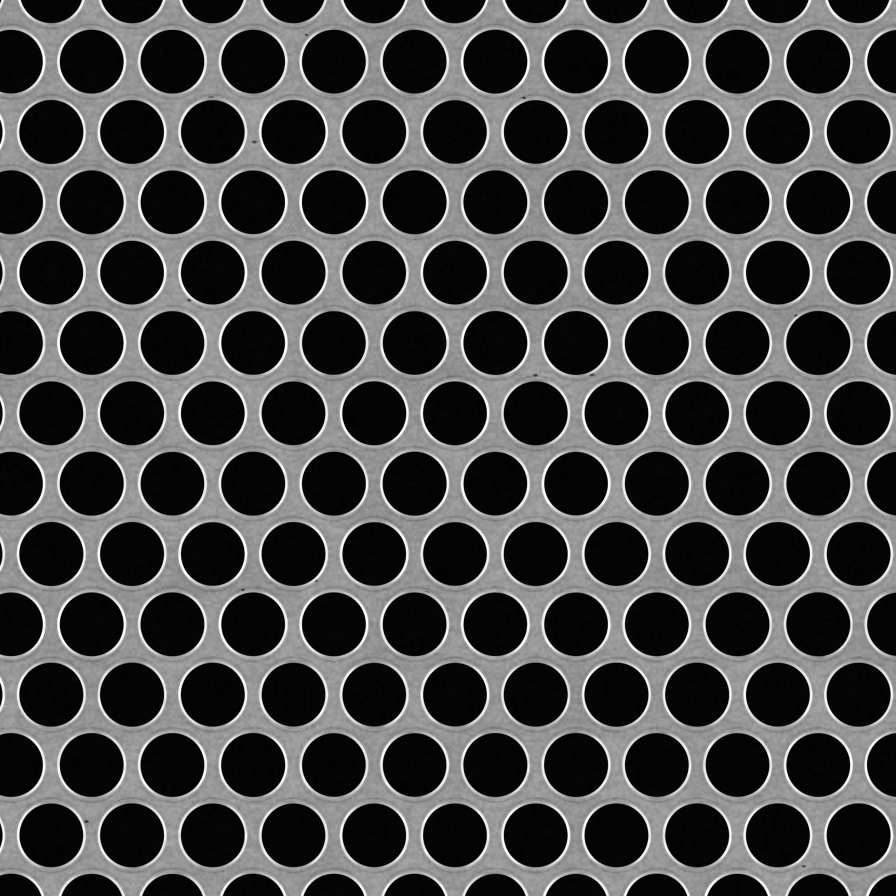
Reproduce this texture procedurally as a Shadertoy shader.

```glsl
float hash(vec2 p) {
    vec3 q = fract(vec3(p.xyx) * 0.1031);
    q += dot(q, q.yzx + 33.33);
    return fract((q.x + q.y) * q.z);
}

float noise(vec2 p) {
    vec2 i = floor(p), f = fract(p);
    f = f * f * (3.0 - 2.0 * f);
    return mix(mix(hash(i), hash(i + vec2(1, 0)), f.x),
               mix(hash(i + vec2(0, 1)), hash(i + vec2(1, 1)), f.x), f.y);
}

// Offset from the nearest hole centre in a staggered lattice
vec2 nearestHole(vec2 p) {
    vec2 period = vec2(0.0901, 0.157);
    vec2 a = mod(p + 0.5 * period, period) - 0.5 * period;
    vec2 b = mod(p, period) - 0.5 * period;
    return dot(a, a) < dot(b, b) ? a : b;
}

// Sparse dark flecks, at most one per grid cell
float flecks(vec2 p) {
    vec2 cell = floor(p * 16.0);
    vec2 centre = 0.2 + 0.6 * vec2(hash(cell + 17.0), hash(cell + 53.0));
    vec2 d = (fract(p * 16.0) - centre) / 16.0;
    float size = mix(0.002, 0.004, hash(cell + 91.0));
    float present = step(0.88, hash(cell + 7.0));
    return present * (1.0 - smoothstep(0.3, 1.0, length(d * vec2(0.8, 1.3)) / size));
}

void mainImage(out vec4 fragColor, in vec2 fragCoord) {
    vec2 uv = fragCoord / iResolution.xy;
    float soft = max(0.0009, 0.7 / iResolution.y);

    vec2 offset = nearestHole(uv - vec2(0.0573, 0.0677));
    vec2 hole = floor((uv - offset) * 200.0 + 0.5);
    float r = length(offset);
    float side = abs(offset.x) / max(r, 0.001);

    // Brushed grey sheet with grain and cloudy tone
    float metal = 0.59 + 0.05 * (noise(uv * 14.0) - 0.5);
    metal += 0.07 * (noise(uv * 330.0) - 0.5) + 0.05 * (noise(uv * vec2(90.0, 260.0)) - 0.5);
    metal -= 0.32 * flecks(uv);

    // Faint pressed groove around each hole, stronger above and below
    float groove = exp(-pow((r - 0.0415) / 0.0013, 2.0));
    metal -= groove * mix(0.09, 0.02, side);

    // Bevelled rim, catching light on the left and right
    float rim = smoothstep(0.0345, 0.0358, r) * (1.0 - smoothstep(0.0375, 0.0395, r));
    float shine = mix(0.62, 0.96, smoothstep(0.1, 0.9, side));
    shine += 0.08 * (hash(hole) - 0.5) + 0.12 * (noise(uv * 120.0) - 0.5);
    metal = mix(metal, shine, rim);

    // Dark opening with barely visible grain
    float radius = 0.0356 + 0.0003 * (hash(hole + 5.0) - 0.5);
    float opening = 1.0 - smoothstep(radius - soft, radius + soft, r);
    float dark = 0.008 + 0.015 * noise(uv * 250.0);
    fragColor = vec4(vec3(mix(metal, dark, opening)), 1.0);
}
```
